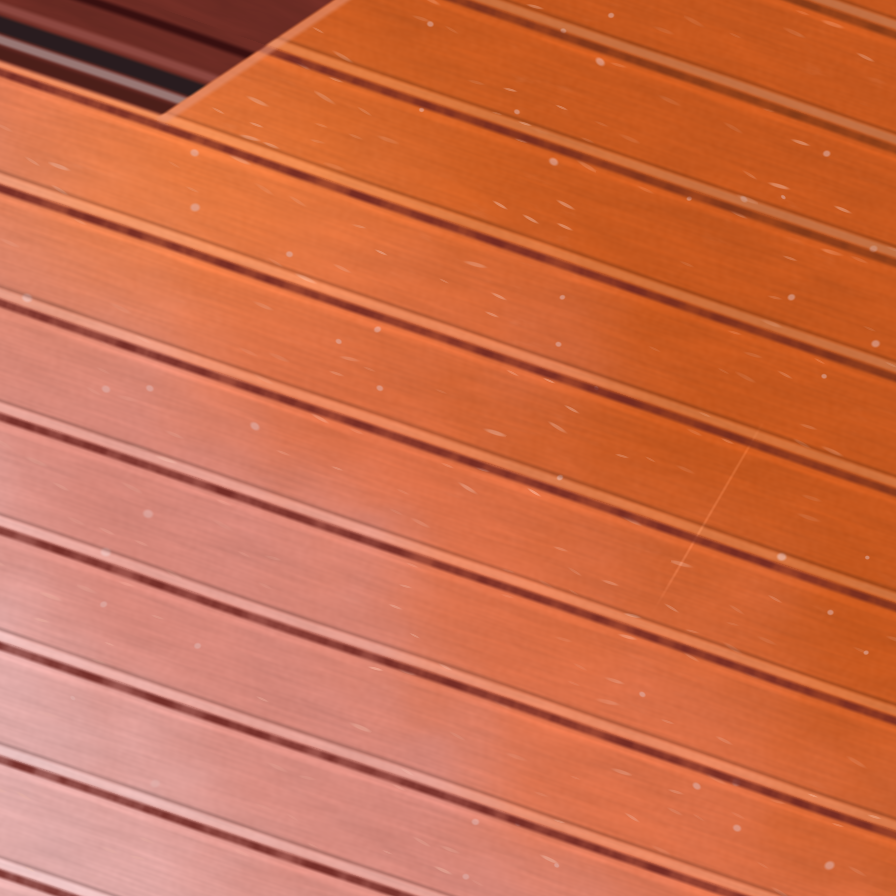
Write a three.js fragment shader that draws this texture.

```glsl
// Varnished timber boards running diagonally, parted by beaded grooves.
// A sheen fades from orange (upper right) to pale pink (lower left);
// gradient noise adds grain and scuffs, and a dark recess cuts one corner.
varying vec2 vUv;

vec2 hash2(vec2 p) {
  p = vec2(dot(p, vec2(127.1, 311.7)), dot(p, vec2(269.5, 183.3)));
  return fract(sin(p) * 43758.5);
}

float gradientNoise(vec2 p) {
  vec2 i = floor(p), f = fract(p);
  vec2 u = f * f * f * (f * (f * 6.0 - 15.0) + 10.0);
  vec2 e = vec2(0.0, 1.0);
  float a = dot(hash2(i) * 2.0 - 1.0, f);
  float b = dot(hash2(i + e.yx) * 2.0 - 1.0, f - e.yx);
  float c = dot(hash2(i + e.xy) * 2.0 - 1.0, f - e.xy);
  float d = dot(hash2(i + e.yy) * 2.0 - 1.0, f - e.yy);
  return mix(mix(a, b, u.x), mix(c, d, u.x), u.y);
}

float fbm(vec2 p) {
  float sum = 0.0, amp = 0.6;
  for (int i = 0; i < 4; i++) {
    sum += amp * gradientNoise(p);
    p = p * 2.03 + 17.3;
    amp *= 0.5;
  }
  return sum;
}

// Soft band between two positions
float band(float x, float lo, float hi, float soft) {
  return smoothstep(lo - soft, lo + soft, x) * (1.0 - smoothstep(hi - soft, hi + soft, x));
}

// Sparse elongated flecks, one candidate per cell
float flecks(vec2 p, vec2 size, float density) {
  vec2 cell = floor(p), rnd = hash2(cell), shape = hash2(cell + 41.0);
  vec2 q = fract(p) - 0.3 - 0.4 * rnd;
  q.y -= q.x * (shape.x - 0.3) * 0.5;
  float r = length(q / (size * (0.5 + 0.7 * shape.y)));
  return (1.0 - smoothstep(0.4, 1.0, r)) * step(1.0 - density, hash2(cell + 9.0).x);
}

void main() {
  vec2 p = vec2(vUv.x, 1.0 - vUv.y);

  // Board coordinates: t along, s across with a groove at each integer
  float t = p.x + 0.34 * p.y;
  float s = (p.y - 0.34 * p.x - 0.2044) / 0.1276;
  s += 0.025 * gradientNoise(vec2(t * 3.0, s * 0.6));
  float board = floor(s);
  float groove = s - floor(s + 0.5);
  vec2 boardRnd = hash2(vec2(board, 3.0));

  // Sheen across the varnish
  float blotch = fbm(p * vec2(4.0, 5.0) + 2.0);
  float sheen = 0.65 * (1.0 - p.x) + 0.5 * p.y;
  sheen += 0.16 * blotch + 0.05 * (boardRnd.x - 0.5);
  vec3 wood = mix(vec3(0.77, 0.34, 0.12), vec3(0.86, 0.44, 0.29), smoothstep(0.34, 0.62, sheen));
  wood = mix(wood, vec3(0.84, 0.53, 0.48), smoothstep(0.60, 0.82, sheen));
  wood = mix(wood, vec3(0.88, 0.67, 0.66), smoothstep(0.82, 1.08, sheen));
  float glow = exp(-dot((p - vec2(0.22, 0.2)) * vec2(3.5, 6.0), (p - vec2(0.22, 0.2)) * vec2(3.5, 6.0)));
  wood = mix(wood, vec3(0.93, 0.49, 0.22), 0.6 * glow);

  // Grain, stretched along each board
  vec2 grainPos = vec2(t * 7.0 + boardRnd.y * 30.0, s * 5.0);
  float grain = fbm(grainPos + 0.8 * blotch);
  wood *= 1.0 + 0.10 * grain + 0.05 * gradientNoise(vec2(t * 14.0, s * 28.0));
  wood += 0.018 * gradientNoise(p * 130.0);

  // Worn patches, short scuffs and dust specks
  float wear = smoothstep(-0.15, 0.35, fbm(p * 6.0 + 31.0));
  wood = mix(wood, vec3(0.92, 0.66, 0.58), 0.14 * wear * smoothstep(0.1, 0.5, fbm(vec2(t * 22.0, s * 9.0))));
  float scuff = flecks(vec2(t * 26.0, s * 5.0), vec2(0.38, 0.11), 0.22);
  wood = mix(wood, vec3(0.94, 0.72, 0.64), 0.4 * scuff * (0.3 + wear));
  float speck = flecks(p * 20.0 + 5.0, vec2(0.13, 0.11), 0.12);
  wood = mix(wood, vec3(0.88, 0.70, 0.68), 0.55 * speck);

  // One long hairline scratch across the boards
  float hair = abs(p.x + 0.58 * p.y - 1.125);
  wood += 0.07 * (1.0 - smoothstep(0.0, 0.003, hair)) * band(p.y, 0.49, 0.66, 0.03);

  // Groove: shaded seam, bright bead, then a broken dark slot
  float upperRight = smoothstep(0.45, 0.1, sheen);
  float broken = smoothstep(-0.3, 0.25, fbm(vec2(t * 24.0, board * 7.0 + s * 2.0)));
  vec3 beadColor = mix(wood * 1.04 + vec3(0.05, 0.12, 0.13), vec3(0.72, 0.47, 0.34), upperRight * 0.7);
  vec3 slotColor = mix(vec3(0.43, 0.15, 0.13), vec3(0.50, 0.22, 0.09), upperRight);
  wood *= 1.0 - 0.17 * band(groove, -0.12, -0.09, 0.02);
  wood = mix(wood, beadColor, 0.75 * band(groove, -0.085, -0.01, 0.022));
  wood = mix(wood, slotColor, band(groove, 0.005, 0.075, 0.022) * (0.55 + 0.38 * broken));
  wood = mix(wood, wood * 1.08, band(groove, 0.10, 0.15, 0.03));

  // Recess: maroon boards, a black gap and a grey rail
  vec3 recess = vec3(0.42, 0.17, 0.14) * (1.0 + 0.25 * grain);
  recess = mix(recess, vec3(0.22, 0.06, 0.06), band(s, -1.90, -1.82, 0.03));
  recess = mix(recess, vec3(0.55, 0.28, 0.25), band(s, -1.58, -1.50, 0.03));
  recess = mix(recess, vec3(0.16, 0.11, 0.12), band(s, -1.46, -1.31, 0.025));
  recess = mix(recess, vec3(0.60, 0.47, 0.46), band(s, -1.29, -1.21, 0.025));
  recess = mix(recess, vec3(0.30, 0.12, 0.10), band(s, -1.19, -1.07, 0.03));

  // Cut ends of the boards form the slanted edge of the recess
  float cut = p.x + 1.5 * p.y - 0.378 - 0.012 * (boardRnd.x - 0.5);
  float inside = (1.0 - smoothstep(-0.004, 0.004, cut)) * (1.0 - smoothstep(-1.09, -1.03, s));
  float lip = band(cut, 0.0, 0.018, 0.006) * (1.0 - smoothstep(-1.05, -0.95, s));
  wood = mix(wood, vec3(0.90, 0.58, 0.47), 0.55 * lip);

  gl_FragColor = vec4(clamp(mix(wood, recess, inside), 0.0, 1.0), 1.0);
}
```
